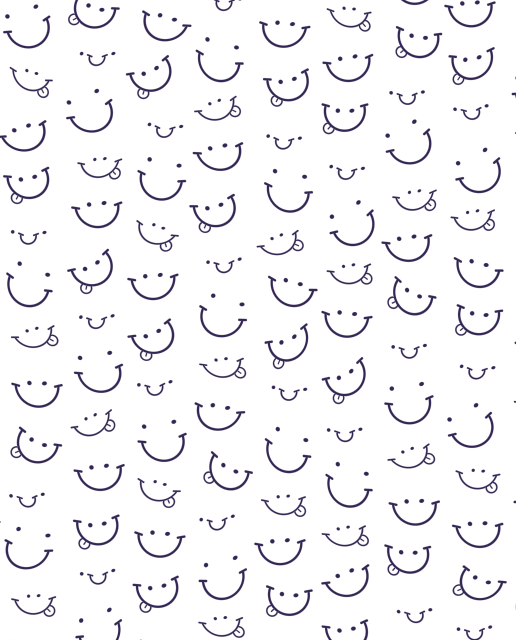
Write a Shadertoy shader that draws this pattern.

```glsl
// Scattered hand-drawn smiles with eyes and tongues, in dark violet line on white.

#define VIEW_HEIGHT 766.0             // canvas height in drawing units
#define CELL vec2(76.0, 62.0)         // mean spacing of the faces
#define JITTER vec2(14.0, 10.0)       // random shift of each face
#define LEAN 0.24                     // sideways skew of the drawing
#define TONGUE_RADIUS 6.3
#define SOFTNESS 0.75                 // edge half width in pixels
#define INK vec3(0.20, 0.15, 0.33)
#define PAPER vec3(1.0)

// Five kinds of face: half width, depth, eye offset x, eye offset y
const vec4 SHAPE[5] = vec4[5](
    vec4(25.5, 25.0,  9.0,  3.0),     // broad grin
    vec4(22.3, 17.5,  6.0,  4.0),     // small smile, tongue at right
    vec4(24.6, 26.5, 18.0, 18.0),     // wide eyes above
    vec4( 9.0, 11.0, 19.0,  3.0),     // tiny mouth
    vec4(23.0, 30.0,  8.4, -6.0));    // deep smile, tongue at left

// Line half width, eye radius, largest tilt, tongue side (0 = none)
const vec4 STYLE[5] = vec4[5](
    vec4(1.40, 2.6, 0.38,  0.0),
    vec4(1.00, 1.9, 0.42,  1.0),
    vec4(1.40, 2.6, 0.50,  0.0),
    vec4(1.00, 2.1, 0.12,  0.0),
    vec4(1.40, 2.6, 0.50, -1.0));

vec2 hash2(vec2 p) {
    vec3 q = fract(p.xyx * vec3(0.1031, 0.1030, 0.0973));
    q += dot(q, q.yzx + 33.33);
    return fract((q.xx + q.yz) * q.zy);
}

mat2 rotation(float a) {
    float c = cos(a), s = sin(a);
    return mat2(c, s, -s, c);
}

float segmentDistance(vec2 p, vec2 a, vec2 b) {
    vec2 pa = p - a, ba = b - a;
    return length(pa - ba * clamp(dot(pa, ba) / dot(ba, ba), 0.0, 1.0));
}

// Distance to one face; the origin is the middle of the mouth opening
float faceDistance(vec2 p, vec4 shape, vec4 style) {
    float halfWidth = shape.x, depth = shape.y, line = style.x;
    float radius = (halfWidth * halfWidth + depth * depth) / (2.0 * depth);
    vec2 q = p - vec2(0.0, radius - depth);
    vec2 side = vec2(abs(p.x), p.y);

    // Mouth: arc opening upward, with a short tick on each end
    float reach = atan(halfWidth, radius - depth);
    bool onArc = abs(atan(q.x, -q.y)) < reach;
    float mouth = onArc ? abs(length(q) - radius)
                        : length(side - vec2(halfWidth, 0.0));
    float tick = 1.8 + 0.08 * halfWidth;
    mouth = min(mouth, segmentDistance(side,
        vec2(halfWidth - tick, -0.6), vec2(halfWidth + tick, 1.4)));
    float d = mouth - line;

    // Eyes: a round one at left, a slanted oval at right
    vec2 eye = side - shape.zw;
    if (p.x > 0.0) eye = rotation(-0.3) * eye * vec2(0.88, 1.12);
    d = min(d, length(eye) - style.y);

    // Tongue: outlined disc below the lip, with a centre crease
    if (style.w != 0.0) {
        vec2 outward = normalize(vec2(style.w * 0.67, -0.74));
        vec2 centre = outward * (radius + 4.3);
        float rim = abs(length(q - centre) - TONGUE_RADIUS) - 0.9;
        d = min(d, max(rim, radius - length(q)));
        d = min(d, segmentDistance(q, outward * radius, centre + outward) - 0.75);
    }
    return d;
}

// Distance to the nearest face in a jittered grid of staggered columns
float patternDistance(vec2 p) {
    float d = 1e3;
    float homeColumn = floor(p.x / CELL.x);
    for (int i = -1; i <= 1; i++) {
        float column = homeColumn + float(i);
        vec2 columnRandom = hash2(vec2(column + 41.0, 7.0));
        float shift = CELL.y * (0.5 * mod(column, 2.0) + 0.4 * columnRandom.x);
        float homeRow = floor((p.y - shift) / CELL.y);
        for (int j = -1; j <= 1; j++) {
            vec2 id = vec2(column, homeRow + float(j));
            vec2 place = hash2(id + 13.0), pose = hash2(id + 87.0);
            int kind = int(mod(2.0 * id.x + id.y + floor(2.0 * columnRandom.y), 5.0));
            vec4 shape = SHAPE[kind], style = STYLE[kind];

            vec2 centre = (id + 0.5) * CELL + vec2(0.0, shift) + (place - 0.5) * JITTER;
            vec2 local = rotation((2.0 * pose.x - 1.0) * style.z) * (p - centre);
            local.x += (pose.y - 0.5) * LEAN * local.y;
            local.y -= 0.5 * (shape.y - max(shape.w, 0.0));
            d = min(d, faceDistance(local, shape, style));
        }
    }
    return d;
}

void mainImage(out vec4 fragColor, in vec2 fragCoord) {
    float pixel = VIEW_HEIGHT / iResolution.y;
    float d = patternDistance(fragCoord * pixel);
    float ink = 1.0 - smoothstep(-SOFTNESS * pixel, SOFTNESS * pixel, d);
    fragColor = vec4(mix(PAPER, INK, ink), 1.0);
}
```
